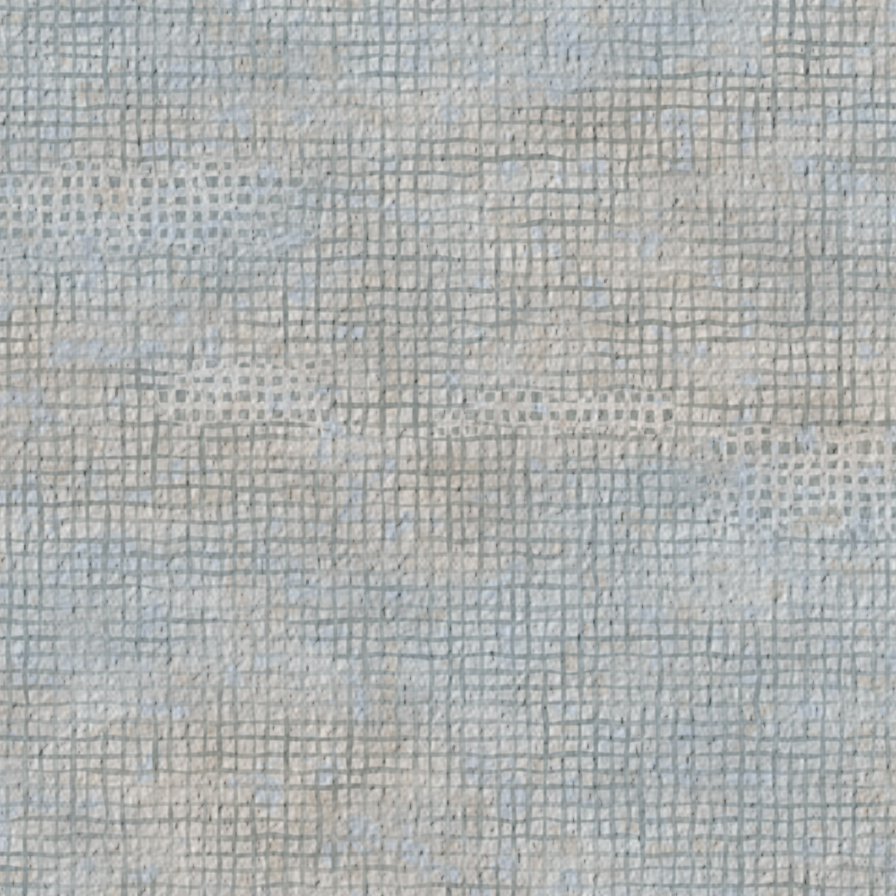
Give the GLSL for this texture, as a three.js fragment shader.

```glsl
// Worn plaster with a hand-painted woven grid, in warm grey and pale blue.
// Jittered strands form the grid, noise fades and tints it, ragged patches
// invert it to dark squares, and an embossed height field adds crinkles.

varying vec2 vUv;

const vec2 GRID_COUNT = vec2(55.0, 54.0);   // cells across and down
const float LINE_HALF = 0.145;              // half line width, in cells
const float LINE_SOFT = 0.085;              // edge softness, in cells
const float LINE_JITTER = 0.20;             // fixed offset of each line
const float LINE_WOBBLE = 0.26;             // drift along each line
const float PATCH_WIDEN = 0.08;             // extra half width when inverted
const vec2 CRINKLE_SCALE = vec2(165.0, 125.0);
const float CRINKLE_DEPTH = 0.19;
const float CRACK_DEPTH = 0.13;

const vec3 WARM_GROUND = vec3(0.765, 0.745, 0.722);
const vec3 COOL_GROUND = vec3(0.735, 0.752, 0.758);
const vec3 WARM_LINE = vec3(0.555, 0.567, 0.545);
const vec3 COOL_LINE = vec3(0.555, 0.598, 0.610);
const vec3 BLUE_FLECK = vec3(0.690, 0.735, 0.785);
const vec3 TAN_FLECK = vec3(0.715, 0.675, 0.620);

// Inverted patches: centre, then half size
const vec4 PATCH_LEFT = vec4(0.15, 0.765, 0.21, 0.050);
const vec4 PATCH_MIDDLE = vec4(0.64, 0.540, 0.13, 0.022);
const vec4 PATCH_RIGHT = vec4(0.92, 0.470, 0.13, 0.060);
const vec4 PATCH_INNER = vec4(0.27, 0.560, 0.09, 0.035);

float hash(vec2 p) {
  vec3 q = fract(vec3(p.xyx) * 0.1031);
  q += dot(q, q.yzx + 33.33);
  return fract((q.x + q.y) * q.z);
}

float noise(vec2 p) {
  vec2 i = floor(p);
  vec2 f = fract(p);
  f = f * f * (3.0 - 2.0 * f);
  return mix(mix(hash(i), hash(i + vec2(1.0, 0.0)), f.x),
             mix(hash(i + vec2(0.0, 1.0)), hash(i + 1.0), f.x), f.y);
}

float fbm(vec2 p) {
  float sum = 0.0;
  float gain = 0.5;
  for (int i = 0; i < 4; i++) {
    sum += gain * noise(p);
    p = p * 2.03 + 17.7;
    gain *= 0.5;
  }
  return sum / 0.9375;
}

// One family of parallel painted lines, uneven in place, width and ink
float strands(float across, float along, float seed, float widen) {
  float id = floor(across);
  float key = id + seed;
  float shift = (hash(vec2(key, seed)) - 0.5) * LINE_JITTER
              + (noise(vec2(key * 5.3, along * 0.6)) - 0.5) * LINE_WOBBLE;
  float halfWidth = widen
    + LINE_HALF * mix(0.5, 1.5, noise(vec2(key * 3.7, along * 0.45)));
  float ink = mix(0.4, 1.1, noise(vec2(key * 9.1, along * 0.22)));
  float d = abs(across - id - 0.5 - shift);
  ink = mix(min(ink, 1.0), 1.0, step(0.04, widen));
  return ink * (1.0 - smoothstep(halfWidth - LINE_SOFT, halfWidth + LINE_SOFT, d));
}

float grid(vec2 cell, float widen) {
  float v = strands(cell.x, cell.y, 11.0, widen);
  float h = strands(cell.y, cell.x, 173.0, widen);
  return 1.0 - (1.0 - v) * (1.0 - h);
}

float patchMask(vec2 uv, vec4 area, float rag) {
  vec2 d = abs(uv - area.xy) / area.zw;
  return 1.0 - smoothstep(0.75, 1.05, max(d.x, d.y) + rag);
}

float crinkle(vec2 uv) {
  vec2 p = uv * CRINKLE_SCALE;
  return 0.6 * noise(p) + 0.4 * noise(p * 1.9 + 41.0);
}

void main() {
  vec2 uv = vUv;
  vec2 cell = uv * GRID_COUNT;

  // Broad tint: drifting warm and cool bands, cool along the top
  float cloud = fbm(uv * vec2(4.0, 7.0) + 5.0);
  float cool = 0.5 - 0.25 * cos(12.566 * (uv.y - 0.58)) + 2.4 * (cloud - 0.5);
  cool = clamp(cool + 0.7 * smoothstep(0.82, 1.0, uv.y), 0.0, 1.0);

  // Painted grid, rubbed away in blotches
  float wear = fbm(uv * vec2(11.0, 24.0) + 31.0);
  float fray = noise(uv * 210.0);
  float paint = grid(cell, 0.0) * mix(1.05, 0.45, smoothstep(0.45, 0.75, wear));
  paint *= mix(0.8, 1.12, fray);

  // Ragged patches of dark squares on light lines
  float rag = 1.3 * (fbm(uv * vec2(22.0, 36.0) + 63.0) - 0.5);
  float inverted = max(max(patchMask(uv, PATCH_LEFT, rag), patchMask(uv, PATCH_MIDDLE, rag)),
                       max(patchMask(uv, PATCH_RIGHT, rag), patchMask(uv, PATCH_INNER, rag)));
  float squares = (1.0 - grid(cell, PATCH_WIDEN)) * mix(0.65, 1.0, hash(floor(cell + 0.5)));
  paint = mix(paint, squares, inverted);

  // Ground with mottling and coloured flecks
  vec3 ground = mix(WARM_GROUND, COOL_GROUND, cool);
  ground += 0.13 * (fbm(uv * vec2(9.0, 15.0) + 90.0) - 0.5);
  float fleck = fbm(uv * vec2(30.0, 38.0) + 120.0);
  ground = mix(ground, BLUE_FLECK, 0.65 * smoothstep(0.60, 0.74, fleck));
  ground = mix(ground, TAN_FLECK, 0.45 * smoothstep(0.38, 0.26, fleck));
  vec3 color = mix(ground, mix(WARM_LINE, COOL_LINE, cool), clamp(paint, 0.0, 1.0));

  // Crinkled relief lit from the upper left, with short dark cracks
  float slope = crinkle(uv + vec2(-0.0022, 0.0012)) - crinkle(uv + vec2(0.0012, -0.0008));
  color -= CRINKLE_DEPTH * slope;
  color -= CRACK_DEPTH * smoothstep(0.28, 0.55, slope);
  color += 0.05 * (fray - 0.5);

  gl_FragColor = vec4(color, 1.0);
}
```
